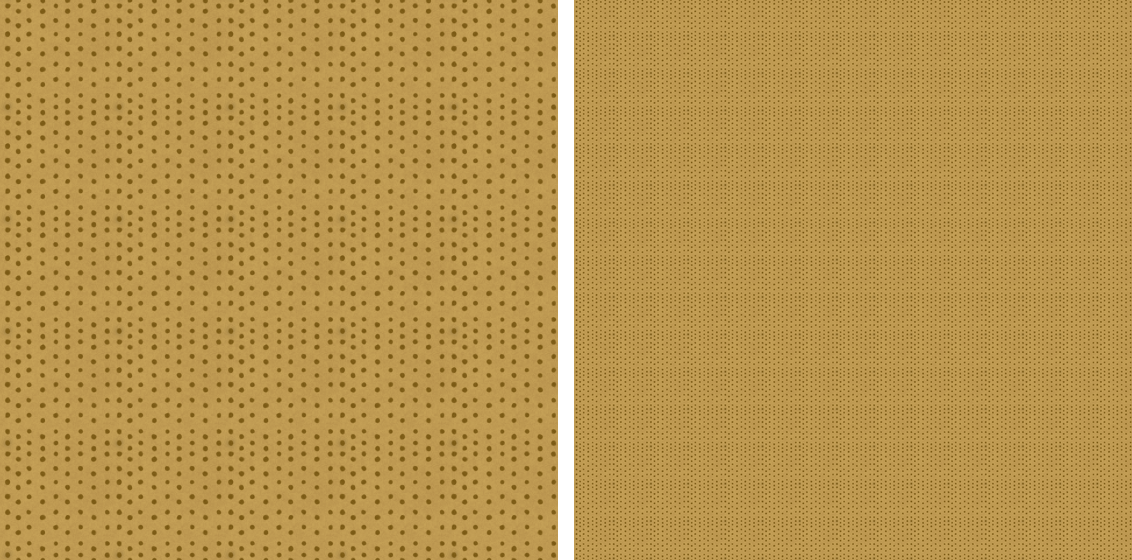
Left, the tile; right, the same tile 3 across and 3 down.
Write a WebGL 2 fragment shader that draws this pattern.

```glsl
#version 300 es
precision highp float;

uniform vec2 u_resolution;
out vec4 fragColor;

const float REPEATS = 5.0;

float hash(vec2 p) {
  vec3 q = fract(vec3(p.xyx) * 0.1031);
  q += dot(q, q.yzx + 33.33);
  return fract((q.x + q.y) * q.z);
}

// Value noise over one tile, wrapping after the given number of cells
float wrapNoise(vec2 tile, float cells) {
  vec2 p = tile * cells;
  vec2 i = floor(p);
  vec2 f = fract(p);
  f = f * f * (3.0 - 2.0 * f);
  vec2 a = mod(i, cells);
  vec2 b = mod(i + 1.0, cells);
  float low = mix(hash(a + cells), hash(vec2(b.x, a.y) + cells), f.x);
  float high = mix(hash(vec2(a.x, b.y) + cells), hash(b + cells), f.x);
  return mix(low, high, f.y);
}

// Shortest offset between two points of the repeating tile
vec2 wrapOffset(vec2 a, vec2 b) {
  return fract(a - b + 0.5) - 0.5;
}

// Signed distance to the unevenly spaced columns of dots
float dotDistance(vec2 tile) {
  float columns[9] = float[9](0.068, 0.164, 0.260, 0.382, 0.500, 0.605, 0.722, 0.840, 0.962);
  float rows[8] = float[8](0.053, 0.183, 0.305, 0.435, 0.573, 0.708, 0.852, 0.957);
  float nearest = 1.0;
  for (int c = 0; c < 9; c++) {
    // Every other column hangs a little lower
    float drop = 0.0475 * float(c % 2);
    float columnRadius = c == 0 ? 0.0235 : 0.0205 + 0.0015 * float(c % 2);
    for (int r = 0; r < 8; r++) {
      vec2 id = vec2(c, r);
      vec2 offset = wrapOffset(tile, vec2(columns[c], rows[r] + drop));
      offset.x *= 0.94 + 0.12 * hash(id + 17.0);
      float radius = columnRadius + 0.002 * (hash(id + 41.0) - 0.5);
      nearest = min(nearest, length(offset) - radius);
    }
  }
  return nearest;
}

void main() {
  vec2 uv = gl_FragCoord.xy / u_resolution;
  vec2 tile = fract(vec2(uv.x, 1.0 - uv.y) * REPEATS);
  float pixel = REPEATS / min(u_resolution.x, u_resolution.y);

  // Paper: fine grain, soft mottling and faint vertical bands
  float grain = wrapNoise(tile, 96.0) - 0.5;
  float fleck = wrapNoise(tile, 41.0) - 0.5;
  float mottle = wrapNoise(tile, 9.0) - 0.5;
  float band = cos(6.2831853 * (tile.x - 0.32));
  float tone = 0.57 + 0.42 * grain + 0.28 * fleck + 0.22 * mottle + 0.05 * band;
  vec3 color = mix(vec3(0.71, 0.56, 0.295), vec3(0.78, 0.64, 0.345), tone);

  // Stain around one dot of each tile
  float stain = length(wrapOffset(tile, vec2(0.068, 0.955)));
  color *= 1.0 - 0.13 * exp(-stain * stain * 500.0) * (0.7 + fleck);

  // Dots with slightly ragged, soft ink edges
  float edge = dotDistance(tile) + 0.007 * fleck;
  float soft = 0.003 + 0.6 * pixel;
  float ink = 1.0 - smoothstep(-soft, soft, edge);
  vec3 inkColor = vec3(0.49, 0.36, 0.085) + 0.035 * grain;
  color = mix(color, inkColor, ink);

  fragColor = vec4(color, 1.0);
}
```
